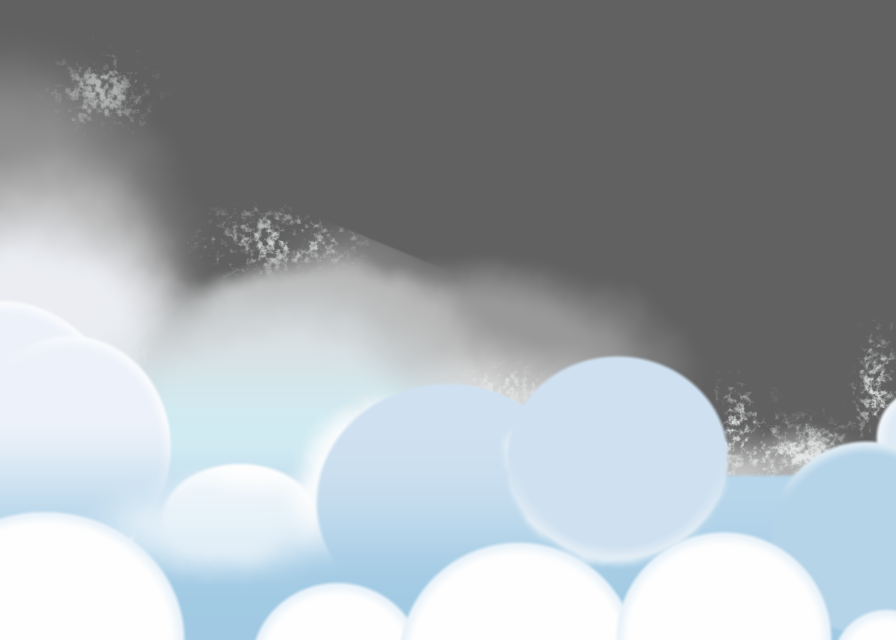
Reproduce this background procedurally as a WebGL 1 fragment shader.

```glsl
precision highp float;

uniform vec2 u_resolution;

float hash(vec2 p) {
  vec3 q = fract(vec3(p.xyx) * 0.1031);
  q += dot(q, q.yzx + 33.33);
  return fract((q.x + q.y) * q.z);
}

float noise(vec2 p) {
  vec2 i = floor(p), f = fract(p);
  f = f * f * (3.0 - 2.0 * f);
  return mix(mix(hash(i), hash(i + vec2(1, 0)), f.x),
             mix(hash(i + vec2(0, 1)), hash(i + vec2(1, 1)), f.x), f.y);
}

float fbm(vec2 p) {
  float sum = 0.0, gain = 0.5;
  for (int i = 0; i < 4; i++) {
    sum += gain * noise(p);
    p = mat2(1.6, 1.2, -1.2, 1.6) * p + 7.3;
    gain *= 0.5;
  }
  return sum / 0.9375;
}

// Soft ellipse: 1 inside, fading over the outer part of its radius
float puff(vec2 p, vec2 center, vec2 radius, float soft) {
  return 1.0 - smoothstep(1.0 - soft, 1.0, length((p - center) / radius));
}

// Crisp ellipse with a tinted inner rim
void cloud(inout vec3 col, vec2 p, vec2 center, vec2 radius, vec3 fill, vec3 rim) {
  float d = (length((p - center) / radius) - 1.0) * radius.y;
  vec3 tint = mix(fill, rim, smoothstep(-0.022, 0.0, d));
  col = mix(col, tint, 1.0 - smoothstep(-0.004, 0.004, d));
}

// Fine dry-brush flecks confined to a soft ellipse
void spray(inout vec3 col, vec2 p, vec2 center, vec2 radius, float amount) {
  float grain = 0.6 * fbm(p * 150.0) + 0.4 * fbm(p * 32.0 + 4.0);
  float mask = puff(p, center, radius, 1.0);
  float fleck = smoothstep(0.58, 0.9, grain + 0.2 * mask);
  col = mix(col, vec3(0.9, 0.91, 0.91), fleck * mask * amount);
}

void main() {
  vec2 p = gl_FragCoord.xy / u_resolution.y;
  vec2 w = p + 0.035 * (vec2(fbm(p * 13.0), fbm(p * 13.0 + 31.0)) - 0.5);
  vec3 white = vec3(0.995);
  vec3 pale = vec3(0.81, 0.88, 0.94);
  vec3 col = vec3(0.38);

  // Smoke bank on the left
  col = mix(col, vec3(0.56), puff(w, vec2(0.0, 0.48), vec2(0.36, 0.49), 0.4));
  col = mix(col, vec3(0.72), puff(w, vec2(0.05, 0.5), vec2(0.28, 0.29), 0.42));
  col = mix(col, vec3(0.92, 0.93, 0.95), puff(w, vec2(0.05, 0.45), vec2(0.29, 0.26), 0.5));

  // Fleck-covered slope with a straight upper edge
  vec3 slope = mix(col, vec3(0.55), 0.7 * puff(p, vec2(0.56, 0.58), vec2(0.16, 0.09), 0.8));
  spray(slope, p, vec2(0.44, 0.62), vec2(0.2, 0.09), 0.9);
  col = mix(col, slope, smoothstep(0.003, -0.003, p.y - 0.655 + 0.41 * (p.x - 0.51)));

  // Smoke drifting to the right, with a pale blue body
  col = mix(col, vec3(0.6), puff(w, vec2(0.72, 0.4), vec2(0.4, 0.215), 0.45));
  col = mix(col, vec3(0.72), puff(w, vec2(0.5, 0.36), vec2(0.32, 0.255), 0.24));
  vec3 body = mix(vec3(0.82, 0.92, 0.95), vec3(0.85, 0.88, 0.89), smoothstep(0.33, 0.48, p.y));
  col = mix(col, body, puff(w, vec2(0.42, 0.3), vec2(0.4, 0.285), 0.5));
  col = mix(col, white, 0.6 * puff(w, vec2(0.8, 0.36), vec2(0.2, 0.13), 0.9));
  col = mix(col, white, 0.6 * puff(w, vec2(1.15, 0.25), vec2(0.1, 0.1), 0.9));
  col = mix(col, white, 0.5 * puff(w, vec2(1.26, 0.26), vec2(0.12, 0.08), 0.9));

  // Flecks behind the cloud edges
  spray(col, p, vec2(0.16, 0.86), vec2(0.13, 0.11), 0.6);
  spray(col, p, vec2(0.19, 0.44), vec2(0.08, 0.07), 0.8);
  spray(col, p, vec2(0.57, 0.36), vec2(0.08, 0.07), 1.0);
  spray(col, p, vec2(0.78, 0.39), vec2(0.13, 0.06), 1.0);
  spray(col, p, vec2(1.15, 0.32), vec2(0.1, 0.13), 1.0);
  spray(col, p, vec2(1.25, 0.29), vec2(0.15, 0.09), 1.0);
  spray(col, p, vec2(1.37, 0.39), vec2(0.06, 0.15), 1.0);

  // Blue haze along the bottom, crisp only on the right
  vec3 haze = mix(vec3(0.63, 0.79, 0.89), vec3(0.72, 0.84, 0.92), smoothstep(0.03, 0.25, p.y));
  float hazeEdge = mix(0.06, 0.005, smoothstep(0.6, 1.0, p.x));
  col = mix(col, haze, smoothstep(hazeEdge, -hazeEdge, p.y - 0.257));

  // White clouds on the left, melting into the haze
  vec3 milk = mix(haze, vec3(0.93, 0.95, 0.98), smoothstep(0.15, 0.36, p.y));
  vec3 milkRim = mix(milk, white, 0.7 * smoothstep(0.22, 0.36, p.y) * smoothstep(0.0, 0.14, p.x));
  cloud(col, p, vec2(0.0, 0.25), vec2(0.22, 0.28), milk, mix(milk, white, 0.7));
  cloud(col, p, vec2(0.11, 0.3), vec2(0.157, 0.175), milk, milkRim);
  vec3 crest = mix(haze, white, smoothstep(0.13, 0.26, p.y));
  cloud(col, p, vec2(0.375, 0.19), vec2(0.12, 0.085), crest, crest);
  col = mix(col, vec3(0.92, 0.955, 0.98), 0.85 * puff(w, vec2(0.34, 0.18), vec2(0.25, 0.1), 0.7));

  // Blue clouds in the middle with light behind them
  float light = 0.9 * smoothstep(0.1, 0.24, p.y);
  col = mix(col, white, light * puff(w, vec2(0.63, 0.21), vec2(0.2, 0.19), 0.3));
  vec3 shade = mix(haze, pale, smoothstep(0.1, 0.32, p.y));
  cloud(col, p, vec2(0.7, 0.215), vec2(0.205, 0.185), shade, shade);
  col = mix(col, white, 0.65 * puff(w, vec2(0.965, 0.275), vec2(0.182, 0.165), 0.14));
  vec3 lowRim = mix(pale, white, 0.4 * smoothstep(0.3, 0.15, p.y));
  cloud(col, p, vec2(0.965, 0.285), vec2(0.172, 0.158), pale, lowRim);

  // Blue clouds on the right
  cloud(col, p, vec2(1.45, 0.315), vec2(0.08), vec3(0.87, 0.92, 0.96), vec3(0.94, 0.96, 0.98));
  vec3 sky = vec3(0.71, 0.83, 0.91);
  vec3 skyRim = mix(sky, white, 0.6 * smoothstep(0.2, 0.3, p.y));
  cloud(col, p, vec2(1.355, 0.16), vec2(0.15), sky, skyRim);

  // Bright front row
  vec3 frontRim = vec3(0.91, 0.95, 0.98);
  cloud(col, p, vec2(0.07, 0.0), vec2(0.218, 0.2), white, frontRim);
  cloud(col, p, vec2(0.527, -0.04), vec2(0.134, 0.129), white, frontRim);
  cloud(col, p, vec2(0.81, -0.035), vec2(0.187), white, frontRim);
  cloud(col, p, vec2(1.131, 0.0), vec2(0.168), white, frontRim);
  cloud(col, p, vec2(1.385, -0.036), vec2(0.083), white, frontRim);

  gl_FragColor = vec4(col, 1.0);
}
```
